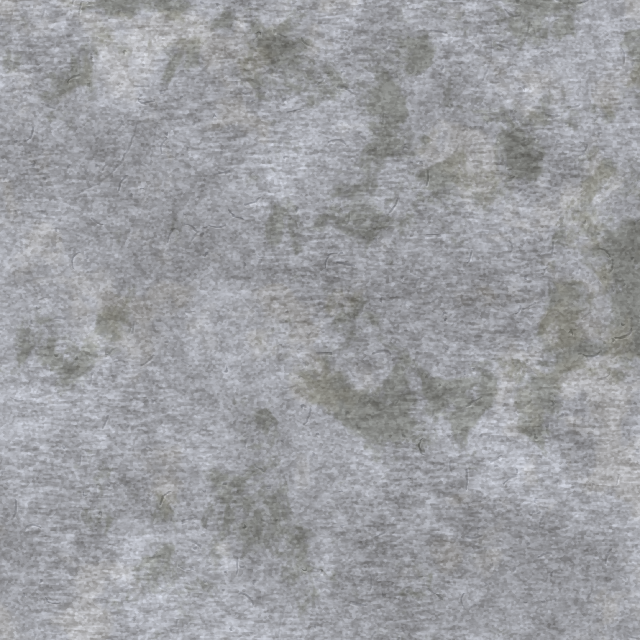
This texture is drawn by a Shadertoy shader. Its source:

```glsl
// Weathered concrete: blue-grey cloudy cement with olive stains, fine
// horizontal brush fibres, grain, pits and small raised-edge scratches.
// All layers come from smooth cellular noise and scattered curved strokes.

const vec3 SHADOW_GREY = vec3(0.49, 0.49, 0.50);
const vec3 LIGHT_GREY  = vec3(0.71, 0.72, 0.75);
const vec3 STAIN_TINT  = vec3(0.81, 0.81, 0.765);
const vec3 CREAM_LIFT  = vec3(0.035, 0.028, 0.012);

vec3 hash3(vec2 p) {
    vec3 q = fract(p.xyx * vec3(0.1031, 0.1030, 0.0973));
    q += dot(q, q.yxz + 33.33);
    return fract((q.xxy + q.yzz) * q.zyx);
}

// Cellular noise: random cell values blended by distance to their points
float cellNoise(vec2 p) {
    vec2 cell = floor(p), local = fract(p);
    float total = 0.0, weights = 0.0;
    for (int j = -1; j <= 1; j++)
    for (int i = -1; i <= 1; i++) {
        vec2 offset = vec2(i, j);
        vec3 rnd = hash3(cell + offset);
        vec2 d = offset + rnd.xy - local;
        float w = exp(-6.0 * dot(d, d));
        total += w * rnd.z;
        weights += w;
    }
    return total / weights;
}

float layeredNoise(vec2 p, int octaves, float gain) {
    float total = 0.0, sum = 0.0, amp = 1.0;
    for (int i = 0; i < octaves; i++) {
        total += amp * cellNoise(p);
        sum += amp;
        amp *= gain;
        p = mat2(1.62, 1.22, -1.22, 1.62) * p + 17.3;
    }
    return total / sum;
}

// Scattered curved strokes; sizes are in units of one grid cell
float strokes(vec2 p, float halfLength, float width, float density, float seed) {
    vec2 cell = floor(p);
    float ink = 0.0;
    for (int j = -1; j <= 1; j++)
    for (int i = -1; i <= 1; i++) {
        vec2 id = cell + vec2(i, j);
        vec3 place = hash3(id + seed);
        vec3 shape = hash3(id + seed + 57.0);
        float angle = 0.5 + 2.4 * (shape.x - 0.5);
        float c = cos(angle), s = sin(angle);
        vec2 d = mat2(c, -s, s, c) * (p - id - place.xy);
        float reach = halfLength * (0.3 + 0.7 * shape.y);
        d.y += (shape.z - 0.5) * d.x * d.x / halfLength;
        float dist = length(vec2(max(abs(d.x) - reach, 0.0), d.y));
        float line = 1.0 - smoothstep(0.2 * width, width, dist);
        ink = max(ink, line * step(place.z, density) * (0.4 + 0.6 * shape.y));
    }
    return ink;
}

// Dark groove with a bright lip just below it
float groove(vec2 p, float halfLength, float width, float density, float seed) {
    float dark = strokes(p, halfLength, width, density, seed);
    float lip = strokes(p + vec2(-0.5, 1.3) * width, halfLength, width, density, seed);
    return 0.5 * lip * (1.0 - dark) - dark;
}

void mainImage(out vec4 fragColor, in vec2 fragCoord) {
    vec2 p = fragCoord / iResolution.y;
    vec2 warp = vec2(cellNoise(p * 11.0 + 3.0), cellNoise(p * 11.0 + 41.0)) - 0.5;
    vec2 q = p + 0.035 * warp;

    // Broad and small tonal variation
    float clouds = layeredNoise(q * 6.0 + 8.0, 6, 0.68) - 0.5;
    float mottle = layeredNoise(p * vec2(48.0, 58.0) + 90.0, 3, 0.65) - 0.5;

    // Brushed fibres and sandy grain
    float fibres = cellNoise(p * vec2(65.0, 260.0) + 5.0) - 0.5;
    float grain = cellNoise(p * vec2(250.0, 300.0) + 71.0) - 0.5;
    float fibreZone = smoothstep(0.25, 0.75, cellNoise(p * 7.0 + 130.0));

    float tone = 0.64 + 1.35 * clouds + 0.65 * mottle
               + mix(0.3, 0.65, fibreZone) * fibres + 0.6 * grain;
    vec3 color = mix(SHADOW_GREY, LIGHT_GREY, tone);

    // Olive stains with ragged edges, and pale cream deposits
    float stainField = layeredNoise(q * 7.5 + 201.0, 6, 0.66) + 0.12 * mottle;
    float stain = smoothstep(0.54, 0.69, stainField);
    color *= mix(vec3(1.0), STAIN_TINT, stain);
    float cream = smoothstep(0.54, 0.72, layeredNoise(q * 9.0 + 310.0, 4, 0.65));
    color += CREAM_LIFT * cream;

    // Chips, pits and long faint scratches, broken up by the grain
    float wear = 0.75 + 0.8 * mottle + 0.5 * grain;
    vec2 rough = p + 0.004 * vec2(mottle, fibres);
    float chips = groove(rough * 22.0, 0.30, 0.055, 0.30, 11.0);
    float pits = groove(rough * 42.0, 0.07, 0.13, 0.20, 23.0);
    float scratches = groove(rough * 5.0, 0.38, 0.012, 0.30, 37.0);
    color += wear * (0.14 * chips + 0.15 * pits + 0.07 * scratches);

    fragColor = vec4(clamp(color, 0.0, 1.0), 1.0);
}
```
